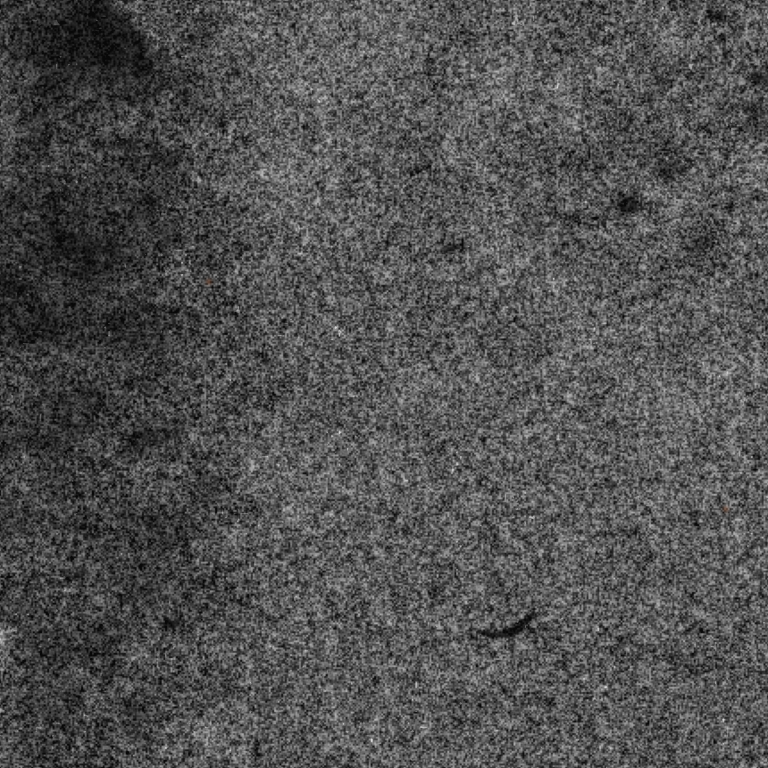
Write a Shadertoy shader that draws this texture.

```glsl
// Worn dark grey concrete: broad stains and soft light streaks under a fine grain.
// Layered value noise makes the grain and mottling; soft ellipses place the stains,
// a loop scatters smudges and pale scuffs, and a bent band forms the crescent dent.

const float BASE_TONE = 0.338;
const vec3 RUST = vec3(0.42, 0.24, 0.15);

float hash(vec2 p) {
    vec3 q = fract(vec3(p.xyx) * 0.1031);
    q += dot(q, q.yzx + 33.33);
    return fract((q.x + q.y) * q.z);
}

mat2 rotation(float angle) {
    float c = cos(angle), s = sin(angle);
    return mat2(c, -s, s, c);
}

// Smooth value noise, centred on zero
float noise(vec2 p) {
    vec2 i = floor(p), f = fract(p);
    f = f * f * (3.0 - 2.0 * f);
    float low = mix(hash(i), hash(i + vec2(1, 0)), f.x);
    float high = mix(hash(i + vec2(0, 1)), hash(i + vec2(1, 1)), f.x);
    return mix(low, high, f.y) - 0.5;
}

float fbm(vec2 p, int octaves) {
    float sum = 0.0, weight = 0.5;
    for (int i = 0; i < octaves; i++) {
        sum += weight * noise(p);
        p = rotation(0.6) * p * 2.03 + 17.3;
        weight *= 0.55;
    }
    return sum;
}

// Soft ellipse, one at its centre
float glow(vec2 p, vec2 centre, vec2 radius) {
    vec2 d = (p - centre) / radius;
    return exp(-dot(d, d));
}

// Broad lighting and stains
float broadTone(vec2 uv) {
    vec2 p = uv + 0.12 * vec2(fbm(uv * 5.0, 3), fbm(uv * 5.0 + 40.0, 3));
    float tone = BASE_TONE;
    tone -= 0.085 * (1.0 - smoothstep(0.12, 0.44, p.x));
    tone -= 0.075 * glow(p, vec2(0.03, 0.66), vec2(0.2, 0.17));
    tone += 0.060 * glow(p, vec2(0.40, 0.92), vec2(0.13, 0.30));
    tone += 0.045 * glow(p, vec2(0.66, 0.88), vec2(0.07, 0.25));
    tone -= 0.035 * glow(p, vec2(0.55, 0.85), vec2(0.035, 0.18));
    tone += 0.045 * glow(p, vec2(0.92, 0.45), vec2(0.22, 0.18));
    tone += 0.025 * glow(p, vec2(0.55, 0.28), vec2(0.18, 0.35));
    tone += 0.050 * glow(p, vec2(0.25, 0.93), vec2(0.05, 0.06));
    return tone;
}

// Blotchy wear, strongest at the left and the upper right
float mottle(vec2 uv) {
    float worn = glow(uv, vec2(0.95, 0.85), vec2(0.25, 0.28))
               + 0.6 * (1.0 - smoothstep(0.2, 0.45, uv.x));
    float clumps = fbm(uv * vec2(15.0, 19.0) + 5.0, 5);
    float pits = smoothstep(0.06, 0.26, fbm(uv * vec2(22.0, 32.0) + 71.0, 4));
    return clumps * (0.08 + 0.20 * worn) - 0.13 * worn * pits;
}

// Fine grain with a faint crosswise weave
float grain(vec2 uv) {
    float g = 0.36 * noise(uv * 430.0);
    g += 0.21 * noise(rotation(0.5) * uv * 245.0 + 9.0);
    g += 0.14 * noise(rotation(1.1) * uv * 120.0 + 31.0);
    g += 0.07 * noise(uv * vec2(70.0, 330.0) + 53.0);
    g += 0.06 * noise(uv * vec2(330.0, 60.0) + 87.0);
    return g;
}

// Small ragged marks: dark smudges to the right, pale scuffs low down
float scatteredMarks(vec2 uv) {
    float sum = 0.0;
    vec2 ragged = 0.022 * vec2(fbm(uv * 55.0, 3), fbm(uv * 55.0 + 23.0, 3));
    for (int i = 0; i < 16; i++) {
        float id = float(i);
        vec2 spot = vec2(hash(vec2(id, 3.0)), hash(vec2(id, 11.0)));
        float size = mix(0.006, 0.017, hash(vec2(id, 19.0)));
        vec2 dark = vec2(0.55 + 0.45 * spot.x, spot.y);
        vec2 pale = vec2(spot.y, 0.5 * spot.x);
        sum -= 0.10 * glow(uv + ragged, dark, size * vec2(1.3, 0.6));
        sum += 0.10 * glow(uv + ragged, pale, size * vec2(1.1, 0.9));
    }
    sum -= 0.25 * glow(uv + ragged, vec2(0.82, 0.73), vec2(0.024, 0.010));
    sum -= 0.16 * glow(uv + ragged, vec2(0.59, 0.675), vec2(0.024, 0.009));
    sum -= 0.24 * glow(uv + ragged, vec2(0.935, 0.98), vec2(0.013, 0.007));
    sum -= 0.22 * glow(uv + ragged, vec2(0.99, 0.895), vec2(0.025, 0.012));
    sum += 0.15 * glow(uv + ragged, vec2(0.00, 0.155), vec2(0.022, 0.03));
    sum += 0.12 * glow(uv + ragged, vec2(0.28, 0.035), vec2(0.035, 0.025));
    return sum;
}

// Curved dent: crisp lower rim, softer upper side
float crescent(vec2 uv, vec2 centre, float halfWidth) {
    vec2 q = rotation(0.33) * (uv - centre) / halfWidth;
    float taper = max(1.0 - q.x * q.x, 0.0);
    float height = q.y + 0.48 * taper;
    float rim = smoothstep(-0.10, 0.04, height);
    return rim * (1.0 - smoothstep(0.05, 0.12 + 0.32 * taper, height)) * smoothstep(0.0, 0.25, taper);
}

// Shadowy stain cut off along a slanted edge
float cornerStain(vec2 uv) {
    float edge = dot(uv - vec2(0.2, 0.95), vec2(0.66, 0.75)) + 0.02 * fbm(uv * 40.0, 3);
    return smoothstep(0.008, -0.012, edge) * glow(uv, vec2(0.14, 0.96), vec2(0.095, 0.07));
}

void mainImage(out vec4 fragColor, in vec2 fragCoord) {
    vec2 uv = fragCoord / iResolution.xy;
    float tone = broadTone(uv) + mottle(uv) + scatteredMarks(uv);
    tone -= 0.19 * cornerStain(uv);
    tone -= 0.27 * crescent(uv, vec2(0.658, 0.192), 0.043);
    tone = max(tone, 0.07);
    tone += grain(uv) * mix(0.45, 1.1, smoothstep(0.07, 0.32, tone));

    // Sparse bright flecks and two rusty specks
    tone += 0.22 * smoothstep(0.34, 0.46, noise(uv * 190.0 + 61.0)) * smoothstep(0.05, 0.3, noise(uv * 37.0));
    float rust = glow(uv, vec2(0.272, 0.633), vec2(0.004)) + glow(uv, vec2(0.945, 0.337), vec2(0.004));
    vec3 color = mix(vec3(clamp(tone, 0.03, 0.85)), RUST, 0.6 * rust);
    fragColor = vec4(color, 1.0);
}
```
